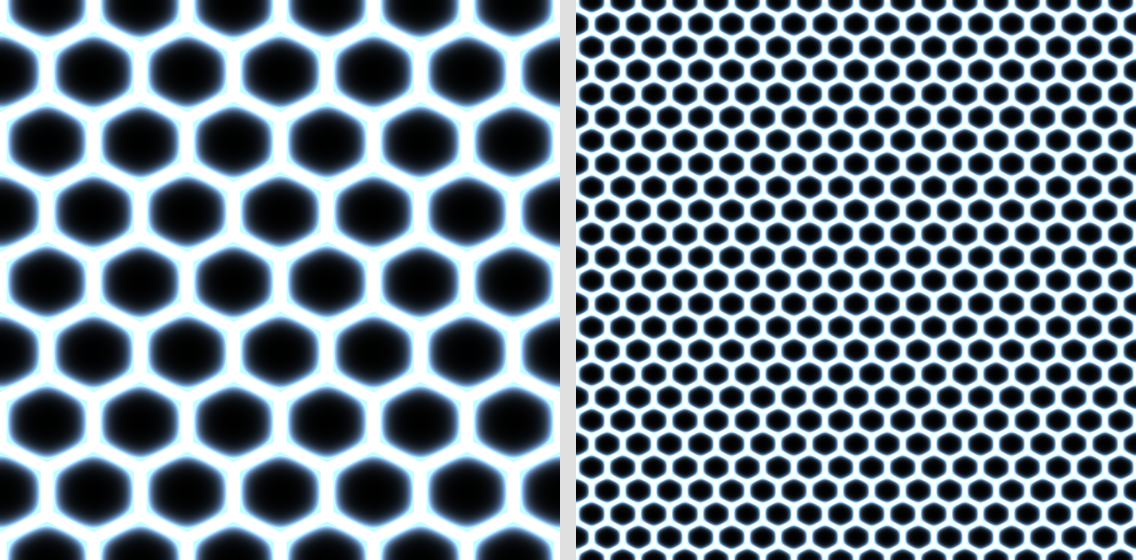
Left, the tile; right, the same tile 3 across and 3 down.
Reproduce this pattern procedurally as a three.js fragment shader.

```glsl
varying vec2 vUv;

const float ROOT3 = 1.7320508;
const vec2 REPEATS = vec2(6.0, 4.0);       // each repeat holds two staggered cells
const vec2 PERIOD = vec2(2.0, 2.0 * ROOT3); // cell half width is 1
const vec2 CELL_ORIGIN = vec2(0.084, 0.4965);
const vec3 GLOW_TINT = vec3(0.57, 0.76, 1.0);
const vec3 WALL_COLOR = vec3(1.0);

// Offset from the centre of the nearest cell in a staggered lattice
vec2 nearestCell(vec2 p, vec2 period) {
  vec2 a = mod(p, period) - 0.5 * period;
  vec2 b = mod(p + 0.5 * period, period) - 0.5 * period;
  return dot(a, a) < dot(b, b) ? a : b;
}

// Distance from the centre along each of the three wall normals
vec3 hexAxes(vec2 q) {
  vec2 slant = vec2(0.5, 0.5 * ROOT3);
  return abs(vec3(q.x, dot(q, slant), dot(q, vec2(slant.x, -slant.y))));
}

// Light from all walls, rounding off toward the middle of the cell
float wallGlow(vec3 axes, float strength, float falloff) {
  return strength * dot(exp(falloff * (axes - 1.0)), vec3(1.0));
}

float wallMask(vec3 axes, float halfWidth, float softness) {
  float reach = max(axes.x, max(axes.y, axes.z));
  return smoothstep(-softness, softness, reach - 1.0 + halfWidth);
}

void main() {
  vec2 p = (vUv - CELL_ORIGIN) * REPEATS * PERIOD;
  vec3 axes = hexAxes(nearestCell(p, PERIOD));

  // Capped glow keeps the corners blue beside the white walls
  float glow = min(wallGlow(axes, 4.6, 8.6), 1.32);
  vec3 color = min(GLOW_TINT * glow, vec3(1.0));
  color = mix(color, WALL_COLOR, wallMask(axes, 0.135, 0.016));

  gl_FragColor = vec4(color, 1.0);
}
```
